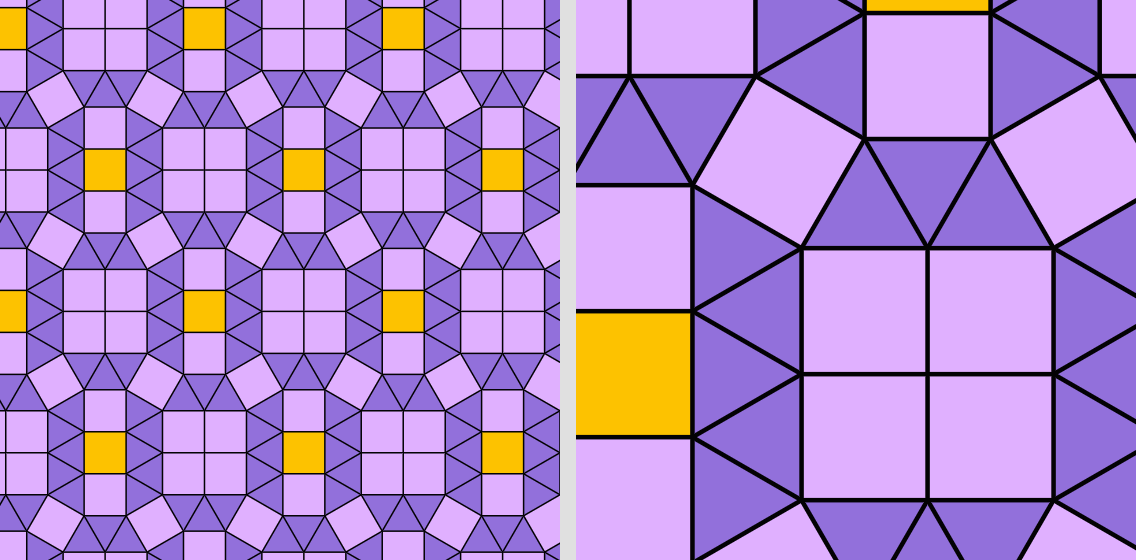
Left: the whole. Right: its middle third, enlarged.
Reproduce this pattern procedurally as a WebGL 2 fragment shader.

```glsl
#version 300 es
precision highp float;
// Edge-to-edge tiling of unit squares and equilateral triangles with dark outlines.
// The plane is folded by its mirrors and half turns into one small region, where
// box distances give the fills and segment distances give the lines.

uniform vec2 u_resolution;
out vec4 outColor;

const float EDGE = 0.075;                 // tile edge, in canvas heights
const float LINE_WIDTH = 0.0027;          // outline width, in canvas heights
const vec2 GOLD_CENTER = vec2(0.5426, 0.6964);

const vec3 MAUVE  = vec3(0.878, 0.690, 1.0);
const vec3 PURPLE = vec3(0.574, 0.439, 0.858);
const vec3 GOLD   = vec3(0.992, 0.761, 0.0);
const vec3 INK    = vec3(0.012, 0.008, 0.016);

// Lengths below are in tile edges.
const float TRI_H = 0.8660254;            // height of a unit triangle
const vec2 HALF_PERIOD = vec2(1.5 + TRI_H, 2.5 + TRI_H);

// Vertices of the folded region
const vec2 GOLD_CORNER  = vec2(0.5, 0.5);
const vec2 ARM_CORNER   = vec2(0.5, 1.5);
const vec2 BLOCK_SIDE   = vec2(0.5 + TRI_H, 0.0);
const vec2 BLOCK_CORNER = vec2(0.5 + TRI_H, 1.0);
const vec2 BLOCK_TOP    = vec2(1.5 + TRI_H, 1.0);
const vec2 BLOCK_CENTER = vec2(1.5 + TRI_H, 0.0);
const vec2 UPPER_LEFT   = vec2(0.0, 1.5 + TRI_H);
const vec2 UPPER_MID    = vec2(1.0, 1.5 + TRI_H);
const vec2 UPPER_RIGHT  = vec2(1.0 + TRI_H, 1.0 + TRI_H);

float segmentDist(vec2 p, vec2 a, vec2 b) {
    vec2 ab = b - a;
    return length(p - a - ab * clamp(dot(p - a, ab) / dot(ab, ab), 0.0, 1.0));
}

float squareDist(vec2 p, float halfSide) {
    vec2 d = abs(p) - halfSide;
    return max(d.x, d.y);
}

// Fraction of a pixel covered by a shape at signed distance d
float coverage(float d, float pixel) {
    return clamp(0.5 - d / pixel, 0.0, 1.0);
}

// Mirror into a quarter of the repeat, then half-turn its upper part down
vec2 foldToRegion(vec2 p) {
    vec2 period = 2.0 * HALF_PERIOD;
    vec2 q = abs(p - period * floor(p / period + 0.5));
    return q.y > 0.5 * HALF_PERIOD.y ? HALF_PERIOD - q : q;
}

float outlineDist(vec2 p) {
    // Gold square and the mauve square above it
    float d = segmentDist(p, vec2(0.5, 0.0), ARM_CORNER);
    d = min(d, segmentDist(p, vec2(0.0, 0.5), GOLD_CORNER));
    d = min(d, segmentDist(p, vec2(0.0, 1.5), ARM_CORNER));
    // Column of triangles
    d = min(d, segmentDist(p, GOLD_CORNER, BLOCK_SIDE));
    d = min(d, segmentDist(p, GOLD_CORNER, BLOCK_CORNER));
    // Tilted square and the row of triangles beside it
    d = min(d, segmentDist(p, ARM_CORNER, BLOCK_CORNER));
    d = min(d, segmentDist(p, ARM_CORNER, UPPER_MID));
    d = min(d, segmentDist(p, ARM_CORNER, UPPER_LEFT));
    d = min(d, segmentDist(p, BLOCK_CORNER, UPPER_RIGHT));
    d = min(d, segmentDist(p, BLOCK_TOP, UPPER_RIGHT));
    // Block of four squares
    d = min(d, segmentDist(p, BLOCK_SIDE, BLOCK_CORNER));
    d = min(d, segmentDist(p, BLOCK_CORNER, BLOCK_TOP));
    d = min(d, segmentDist(p, BLOCK_SIDE, BLOCK_CENTER));
    return min(d, segmentDist(p, BLOCK_CENTER, BLOCK_TOP));
}

void main() {
    vec2 uv = gl_FragCoord.xy / u_resolution.y;
    vec2 p = foldToRegion((uv - GOLD_CENTER) / EDGE);
    float pixel = 1.0 / (u_resolution.y * EDGE);

    // Mauve squares: above the gold one, in the block, and tilted by 30 degrees
    mat2 tilt = mat2(TRI_H, 0.5, -0.5, TRI_H);
    float mauve = squareDist(p - vec2(0.0, 1.0), 0.5);
    mauve = min(mauve, squareDist(p - BLOCK_CENTER, 1.0));
    mauve = min(mauve, squareDist(tilt * (p - 0.5 * HALF_PERIOD), 0.5));

    vec3 color = mix(PURPLE, MAUVE, coverage(mauve, pixel));
    color = mix(color, GOLD, coverage(squareDist(p, 0.5), pixel));

    float line = outlineDist(p) - 0.5 * LINE_WIDTH / EDGE;
    color = mix(color, INK, coverage(line, pixel));
    outColor = vec4(color, 1.0);
}
```
